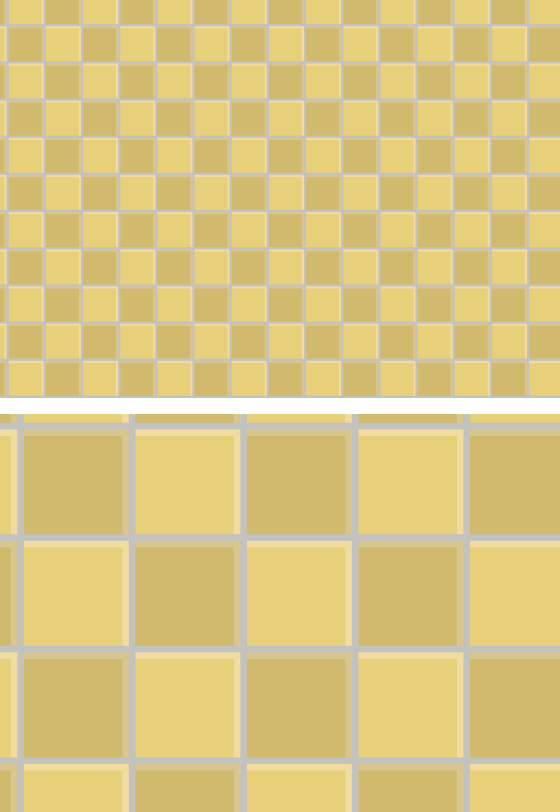
Top: the whole. Bottom: its middle third, enlarged.
This pattern is drawn by a Shadertoy shader. Its source:

```glsl
// Lengths are fractions of the canvas height
const float PITCH = 34.0 / 364.0;
const vec2 GROUT_CENTRE = vec2(7.0, 1.0) / 364.0;

// Lengths are fractions of one tile pitch
const float GROUT_HALF = 1.0 / 34.0;
const float BEVEL_WIDTH = 2.0 / 34.0;

const vec3 TILE_COLOR = vec3(0.910, 0.810, 0.480);
const vec3 BEVEL_COLOR = vec3(0.936, 0.863, 0.620);
const vec3 GROUT_COLOR = vec3(0.760, 0.760, 0.750);
const float DARK_SHADE = 0.9;

// Antialiased coverage of the region where dist is positive
float coverage(float dist, float pixel) {
    return clamp(dist / pixel + 0.5, 0.0, 1.0);
}

// 0 or 1 on alternating cells
float checker(vec2 id) {
    return mod(id.x + id.y, 2.0);
}

// Strip along the top and right sides of the tile
float bevelMask(vec2 local, float edge, float pixel) {
    return coverage(max(local.x, local.y) - edge, pixel);
}

// Lines around the border of the cell
float groutMask(vec2 local, float halfWidth, float pixel) {
    vec2 inset = min(local, 1.0 - local);
    return coverage(halfWidth - min(inset.x, inset.y), pixel);
}

void mainImage(out vec4 fragColor, in vec2 fragCoord) {
    // Cells meet along the grout centre lines
    vec2 grid = (fragCoord / iResolution.y - GROUT_CENTRE) / PITCH;
    vec2 id = floor(grid);
    vec2 local = grid - id;
    float pixel = 1.0 / (iResolution.y * PITCH);

    // Tile face and bevel, darkened on every other cell
    float bevelEdge = 1.0 - GROUT_HALF - BEVEL_WIDTH;
    vec3 color = mix(TILE_COLOR, BEVEL_COLOR, bevelMask(local, bevelEdge, pixel));
    color *= mix(1.0, DARK_SHADE, checker(id));

    // Grout on top
    color = mix(color, GROUT_COLOR, groutMask(local, GROUT_HALF, pixel));
    fragColor = vec4(color, 1.0);
}
```
